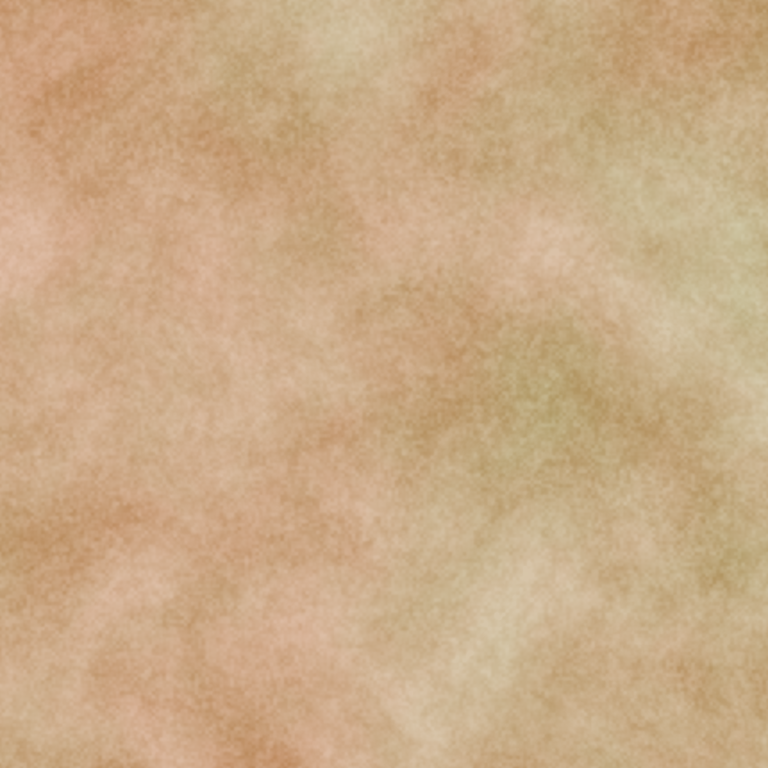
A three.js fragment shader for this texture:

```glsl
// Warm parchment plaster: mottled tan clouds, pale blooms, rosy and olive stains, fine grain.
varying vec2 vUv;

const vec3 TAN = vec3(0.787, 0.667, 0.522);
const vec3 TONE_STEP = vec3(0.025, 0.036, 0.052);
const vec3 ROSE_STEP = vec3(0.012, -0.012, -0.004);
const mat2 TURN = mat2(0.8, 0.6, -0.6, 0.8);

float hash(vec2 p) {
  vec3 q = fract(vec3(p.xyx) * 0.1031);
  q += dot(q, q.yzx + 33.33);
  return fract((q.x + q.y) * q.z);
}

vec2 hash2(vec2 p) {
  return vec2(hash(p), hash(p + vec2(47.3, 91.7)));
}

// Smooth lattice noise, from -1 to 1
float softNoise(vec2 p) {
  vec2 cell = floor(p);
  vec2 f = fract(p);
  vec2 w = f * f * f * (f * (f * 6.0 - 15.0) + 10.0);
  float low = mix(hash(cell), hash(cell + vec2(1.0, 0.0)), w.x);
  float high = mix(hash(cell + vec2(0.0, 1.0)), hash(cell + 1.0), w.x);
  return 2.0 * mix(low, high, w.y) - 1.0;
}

// Turned octaves, scaled to a spread of about one
float clouds(vec2 p, float gain) {
  float sum = 0.0;
  float weight = 1.0;
  float power = 0.0;
  for (int i = 0; i < 6; i++) {
    sum += weight * softNoise(p);
    power += weight * weight;
    p = TURN * p * 2.03 + vec2(17.1, 9.4);
    weight *= gain;
  }
  return sum / (0.43 * sqrt(power));
}

// Cellular noise: distance to the nearest scattered point
float cellDistance(vec2 p) {
  vec2 cell = floor(p);
  float nearest = 4.0;
  for (int y = -1; y <= 1; y++) {
    for (int x = -1; x <= 1; x++) {
      vec2 c = cell + vec2(float(x), float(y));
      vec2 d = c + hash2(c) - p;
      nearest = min(nearest, dot(d, d));
    }
  }
  return sqrt(nearest);
}

// Soft pale patches with ragged rims, averaging near zero
float blooms(vec2 p, float ragged) {
  float d = cellDistance(p) + 0.07 * ragged;
  return 1.0 - smoothstep(0.0, 0.48, d) - 0.21;
}

// Two sizes of fine speckle
float grain(vec2 p) {
  return softNoise(TURN * p * 115.0) + softNoise(p * 215.0 + 31.0);
}

void main() {
  // Layered sines bend the clouds away from the lattice
  vec2 bend = 0.025 * sin(vUv.yx * vec2(9.0, 11.0) + vec2(1.0, 2.6))
            + 0.010 * sin(vUv.yx * vec2(27.0, 23.0) + vec2(4.1, 0.7));
  vec2 p = vUv + bend;

  float mottle = clouds(TURN * p * 4.0 + vec2(7.3, 12.8), 0.72);
  float rough = clouds(p * 14.0 + vec2(41.0, 23.0), 0.75);
  float pale = blooms(p * 3.2 + vec2(5.0, 8.0), rough);

  // Speckle shows more where the wash is dark
  float speckle = grain(vUv) * mix(0.75, 0.5, smoothstep(-1.2, 1.2, mottle));
  float tone = 0.72 * mottle + 0.2 * rough + 1.1 * pale + speckle;

  // Rosy stains on the left drift to olive on the upper right
  float stain = clouds(p * 3.0 + vec2(63.0, 37.0), 0.6);
  float rosy = 0.75 * stain + 1.8 * (0.45 - vUv.x) + 0.9 * (0.5 - vUv.y);

  vec3 color = TAN + TONE_STEP * clamp(tone, -2.8, 2.6) + ROSE_STEP * rosy;
  gl_FragColor = vec4(color, 1.0);
}
```
